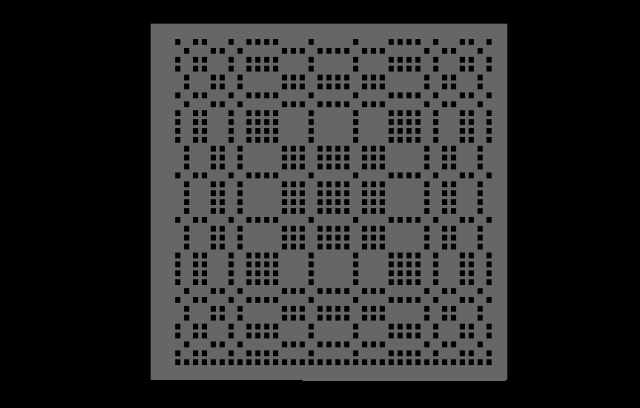
A Shadertoy shader for this pattern:

```glsl
// A grey square panel on black, punched with a woven grid of small dark holes.
// Columns and rows share one mirrored binary sequence; a hole appears where the
// two bits agree, and one extra row at the bottom is punched all the way across.

const vec3 BACKGROUND = vec3(0.0);
const vec3 PANEL_GREY = vec3(0.4);

const vec2 PANEL_MIN = vec2(-0.415, -0.4313);
const vec2 PANEL_MAX = vec2(0.459, 0.442);
const vec2 LIP_MIN = vec2(-0.043, -0.434);  // shallow step along the lower edge
const vec2 LIP_MAX = vec2(0.455, -0.42);

const vec2 FIRST_HOLE = vec2(-0.3486, 0.3971); // centre of the top left hole
const float PITCH = 0.0218;
const vec2 HOLE_SIZE = vec2(0.58, 0.65) * PITCH;
const int COLUMNS = 36;
const int ROWS = 37;
const int HALF_SEQUENCE = 0x8F4D;           // bits 0..17, mirrored to fill 36

// Smoothed coverage of an axis-aligned box; px is the edge width.
float boxCoverage(vec2 p, vec2 lo, vec2 hi, float px) {
    vec2 inside = clamp(min(p - lo, hi - p) / px + 0.5, 0.0, 1.0);
    return inside.x * inside.y;
}

// Bit of the symmetric threading sequence at index i.
int threadBit(int i) {
    int folded = min(i, COLUMNS - 1 - i);
    return (HALF_SEQUENCE >> max(folded, 0)) & 1;
}

// True where the cell (column, row from the top) carries a hole.
bool isPunched(ivec2 cell) {
    if (cell.x < 0 || cell.y < 0 || cell.x >= COLUMNS || cell.y >= ROWS) return false;
    return cell.y == ROWS - 1 || threadBit(cell.x) == threadBit(cell.y);
}

// Coverage of the hole in the cell nearest to p.
float holeCoverage(vec2 p, float px) {
    vec2 grid = vec2(p.x - FIRST_HOLE.x, FIRST_HOLE.y - p.y) / PITCH;
    vec2 cell = floor(grid + 0.5);
    vec2 local = (grid - cell) * PITCH;
    float hole = boxCoverage(local, -0.5 * HOLE_SIZE, 0.5 * HOLE_SIZE, px);
    return isPunched(ivec2(cell)) ? hole : 0.0;
}

void mainImage(out vec4 fragColor, in vec2 fragCoord) {
    float px = 1.0 / iResolution.y;
    vec2 p = (fragCoord - 0.5 * iResolution.xy) * px;

    // Panel body with its lower lip
    float panel = max(boxCoverage(p, PANEL_MIN, PANEL_MAX, px),
                      boxCoverage(p, LIP_MIN, LIP_MAX, px));

    // Holes let the background through
    float grey = panel * (1.0 - holeCoverage(p, px));
    fragColor = vec4(mix(BACKGROUND, PANEL_GREY, grey), 1.0);
}
```
